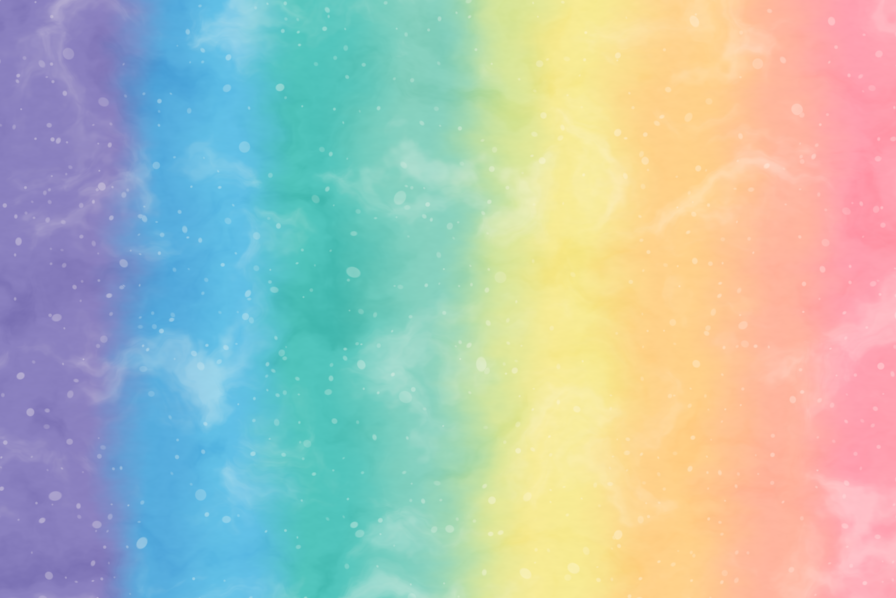
Give the GLSL for this background, as a Shadertoy shader.

```glsl
// Watercolour rainbow: soft vertical washes run from violet to pink.
// Leaning colour bands are bent by warped gradient noise, then clouded with
// pale blooms and denser pigment, and finished with scattered droplets.

const vec3 VIOLET = vec3(0.54, 0.505, 0.75);
const vec3 BLUE   = vec3(0.34, 0.68, 0.87);
const vec3 SKY    = vec3(0.38, 0.75, 0.90);
const vec3 TEAL   = vec3(0.32, 0.77, 0.74);
const vec3 MINT   = vec3(0.53, 0.82, 0.75);
const vec3 LIME   = vec3(0.84, 0.90, 0.61);
const vec3 YELLOW = vec3(0.97, 0.92, 0.58);
const vec3 AMBER  = vec3(1.00, 0.82, 0.54);
const vec3 PEACH  = vec3(1.00, 0.71, 0.62);
const vec3 PINK   = vec3(1.00, 0.63, 0.69);
const vec3 PAPER  = vec3(1.00, 0.98, 0.95);

const float EDGE_BEND    = 0.035;  // how far noise pushes the band edges
const float BLOOM_LIGHT  = 0.36;   // strength of pale clouds
const float PIGMENT_DARK = 0.30;   // strength of dense patches
const float DROPLET_GAIN = 0.36;   // opacity of droplets
const float GRAIN        = 0.012;  // paper tooth

vec2 hash2(vec2 cell) {
    uvec2 q = uvec2(ivec2(cell) + 4096);
    uint h = q.x * 1597334677u ^ q.y * 3812015801u;
    h = (h ^ (h >> 15)) * 2246822519u;
    h ^= h >> 13;
    uint k = h * 3266489917u;
    k ^= k >> 16;
    return vec2(h & 65535u, k & 65535u) / 65535.0;
}

float cornerSlope(vec2 cell, vec2 offset) {
    float angle = 6.28318 * hash2(cell).x;
    return dot(vec2(cos(angle), sin(angle)), offset);
}

float gradientNoise(vec2 p) {
    vec2 i = floor(p), f = p - i;
    vec2 w = f * f * f * (f * (f * 6.0 - 15.0) + 10.0);
    vec2 e = vec2(1.0, 0.0);
    float low  = mix(cornerSlope(i, f), cornerSlope(i + e, f - e), w.x);
    float high = mix(cornerSlope(i + e.yx, f - e.yx), cornerSlope(i + 1.0, f - 1.0), w.x);
    return 1.4 * mix(low, high, w.y);
}

float fbm(vec2 p) {
    float sum = 0.0, gain = 0.55;
    for (int i = 0; i < 5; i++) {
        sum += gain * gradientNoise(p);
        p = mat2(1.6, 1.2, -1.2, 1.6) * p + 17.3;
        gain *= 0.5;
    }
    return sum;
}

// Rises from 0 to 1 across a band edge that leans with height
float edge(vec2 uv, float start, float end, float lean) {
    return smoothstep(start, end, uv.x - lean * (uv.y - 0.5));
}

float patchAt(vec2 uv, vec2 centre, vec2 radius) {
    vec2 d = (uv - centre) / radius;
    return exp(-dot(d, d));
}

vec3 rainbow(vec2 uv) {
    vec3 c = mix(VIOLET, BLUE, edge(uv, 0.105, 0.180, 0.02));
    c = mix(c, SKY,    edge(uv, 0.18, 0.25, 0.00));
    c = mix(c, TEAL,   edge(uv, 0.26, 0.34, -0.015));
    c = mix(c, MINT,   edge(uv, 0.36, 0.48, -0.03));
    c = mix(c, LIME,   edge(uv, 0.475, 0.565, 0.02));
    c = mix(c, YELLOW, edge(uv, 0.54, 0.62, 0.05));
    c = mix(c, AMBER,  edge(uv, 0.645, 0.745, 0.03));
    c = mix(c, PEACH,  edge(uv, 0.77, 0.87, 0.03));
    return mix(c, PINK, edge(uv, 0.87, 0.96, -0.01));
}

// One squashed droplet per occupied grid cell, at three sizes
float droplets(vec2 p, float pixel) {
    float cover = 0.0, cells = 14.0;
    for (int i = 0; i < 3; i++) {
        vec2 q = p * cells + 31.7 * float(i), id = floor(q);
        vec2 place = hash2(id), shape = hash2(id + 211.0);
        vec2 d = q - id - mix(vec2(0.25), vec2(0.75), place);
        float turn = 6.28318 * shape.x;
        d = mat2(cos(turn), sin(turn), -sin(turn), cos(turn)) * d;
        d.x *= mix(0.7, 1.0, place.x);
        float radius = mix(0.05, 0.15, shape.y * shape.y);
        float chance = 0.20 + 0.25 * gradientNoise(id / cells * 3.0 + 5.0);
        float present = step(hash2(id + 97.0).y, chance);
        float soft = pixel * cells;
        float disc = 1.0 - smoothstep(-soft, soft, length(d) - radius);
        cover = max(cover, present * disc * mix(0.45, 1.0, shape.x));
        cells *= 1.65;
    }
    return cover;
}

void mainImage(out vec4 fragColor, in vec2 fragCoord) {
    vec2 uv = fragCoord / iResolution.xy;
    vec2 p = fragCoord / iResolution.y;

    // Bent colour bands
    vec2 warp = vec2(fbm(p * 4.0 + 3.1), fbm(p * 4.0 + 41.7));
    float fray = fbm(p * vec2(9.0, 24.0) + 8.0);
    vec3 color = rainbow(uv + vec2(EDGE_BEND * warp.x + 0.009 * fray, 0.0));

    // Broad pale and dense areas steer the finer clouds
    vec2 s = uv + 0.045 * warp;
    float pigment = fbm(p * vec2(4.5, 6.5) + 1.2 * warp + 12.0);
    pigment += 0.45 * patchAt(s, vec2(0.265, 0.95), vec2(0.035, 0.08));
    pigment += 0.50 * patchAt(s, vec2(0.235, 0.35), vec2(0.045, 0.08));
    pigment += 0.35 * patchAt(s, vec2(0.250, 0.13), vec2(0.060, 0.10));
    pigment += 0.30 * patchAt(s, vec2(0.440, 0.22), vec2(0.045, 0.20));
    pigment -= 0.45 * patchAt(s, vec2(0.235, 0.26), vec2(0.040, 0.03));
    pigment -= 0.35 * patchAt(s, vec2(0.385, 0.34), vec2(0.035, 0.17));
    pigment -= 0.35 * patchAt(s, vec2(0.530, 0.54), vec2(0.040, 0.07));
    color = mix(color, PAPER, BLOOM_LIGHT * smoothstep(0.02, 0.65, pigment));
    color = mix(color, color * color, PIGMENT_DARK * smoothstep(0.0, 0.6, -pigment));

    // Droplets and paper tooth
    color = mix(color, PAPER, DROPLET_GAIN * droplets(p, 1.0 / iResolution.y));
    color += GRAIN * fbm(p * vec2(45.0, 90.0));
    fragColor = vec4(clamp(color, 0.0, 1.0), 1.0);
}
```
